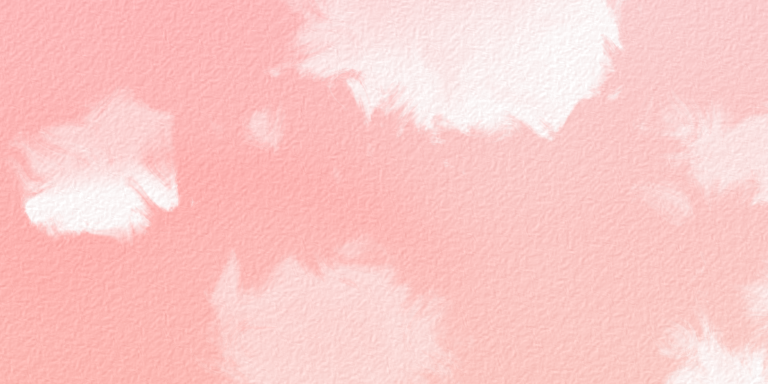
Give the GLSL for this texture, as a Shadertoy shader.

```glsl
#define DEEP_PINK vec3(0.992, 0.698, 0.688)
#define SOFT_PINK vec3(0.980, 0.810, 0.798)
#define CLOUD_WHITE vec3(0.985, 0.965, 0.965)
#define CLOUD_COUNT 8
#define EDGE_SCALE 6.5
#define EDGE_RAGGEDNESS 0.42
#define GRAIN_SCALE 125.0
#define GRAIN_DEPTH 0.066

// Centre and radii of each cloud bank, in canvas heights
const vec4 BANKS[CLOUD_COUNT] = vec4[CLOUD_COUNT](
    vec4(1.18, 0.99, 0.46, 0.35), vec4(0.20, 0.53, 0.29, 0.11),
    vec4(0.31, 0.67, 0.16, 0.12), vec4(0.70, 0.64, 0.20, 0.09),
    vec4(1.95, 0.61, 0.27, 0.19), vec4(0.86, 0.08, 0.36, 0.26),
    vec4(1.88, 0.02, 0.23, 0.12), vec4(2.01, 0.22, 0.13, 0.16));
const float OPACITY[CLOUD_COUNT] = float[CLOUD_COUNT](
    0.98, 0.98, 0.48, 0.48, 0.60, 0.48, 0.88, 0.72);

float hash(vec2 p) {
    return fract(sin(dot(p, vec2(127.1, 311.7))) * 43758.5453);
}

float noise(vec2 p) {
    vec2 i = floor(p), f = fract(p);
    f = f * f * (3.0 - 2.0 * f);
    return mix(mix(hash(i), hash(i + vec2(1, 0)), f.x),
               mix(hash(i + vec2(0, 1)), hash(i + vec2(1, 1)), f.x), f.y);
}

float fbm(vec2 p, float gain) {
    float sum = 0.0, amp = 1.0, total = 0.0;
    for (int i = 0; i < 6; i++) {
        sum += amp * noise(p);
        total += amp;
        p = mat2(1.6, 1.2, -1.2, 1.6) * p + 7.3;
        amp *= gain;
    }
    return sum / total;
}

// Sky wash: deep at the left, paler at the right, with a soft arch
vec3 skyWash(vec2 p) {
    float drift = fbm(p * vec2(1.4, 2.2) + 3.0, 0.45) - 0.5;
    float paleness = 0.20 + 0.66 * smoothstep(0.25, 1.5, p.x) + 0.6 * drift;
    float arch = length((p - vec2(0.62, 0.15)) / vec2(0.60, 0.44)) - 0.9;
    paleness -= 0.20 * exp(-arch * arch * 22.0) * smoothstep(0.1, 0.4, p.y);
    vec3 wash = mix(DEEP_PINK, SOFT_PINK, clamp(paleness, 0.0, 1.1));
    wash.b += 0.025 * (p.y - 0.4);
    return wash;
}

// Cloud cover: torn ellipses, the white ones brightest along the lower rim
float cloudCover(vec2 p) {
    vec2 curl = vec2(noise(p * 9.0), noise(p * 9.0 + 31.0)) - 0.5;
    float ragged = EDGE_RAGGEDNESS * (fbm(p * EDGE_SCALE + curl, 0.66) - 0.5);
    float billow = fbm(p * 5.0 + curl + 19.0, 0.55);
    float cover = 0.0;
    for (int i = 0; i < CLOUD_COUNT; i++) {
        vec4 bank = BANKS[i];
        vec2 q = (p - bank.xy) / bank.zw;
        float depth = (1.0 - length(q)) * min(bank.z, bank.w) + ragged;
        float isWhite = step(0.9, OPACITY[i]);
        float top = isWhite * smoothstep(-0.6, 0.4, q.y - 0.4 * q.x);
        float softness = mix(0.10, 0.07, isWhite) + 0.08 * top;
        float body = smoothstep(-0.01, softness, depth);
        body *= 1.0 - 0.40 * top - 0.2 * smoothstep(0.10, 0.30, depth);
        body *= 0.62 + 0.76 * billow;
        cover = max(cover, OPACITY[i] * body);
    }
    return min(cover, 1.0);
}

// Paper relief, lit from the upper left
float paperHeight(vec2 p) {
    p = p * GRAIN_SCALE + 1.2 * noise(p * 45.0);
    return noise(p) + 0.4 * noise(p * 2.1 + 5.0);
}

float paperRelief(vec2 p) {
    vec2 toLight = vec2(-0.25, 0.25) / GRAIN_SCALE;
    return paperHeight(p - toLight) - paperHeight(p + toLight);
}

void mainImage(out vec4 fragColor, in vec2 fragCoord) {
    vec2 p = fragCoord / iResolution.y;
    vec3 color = mix(skyWash(p), CLOUD_WHITE, cloudCover(p));
    color += GRAIN_DEPTH * paperRelief(p) * vec3(0.5, 1.0, 1.0);
    fragColor = vec4(clamp(color, 0.0, 1.0), 1.0);
}
```
